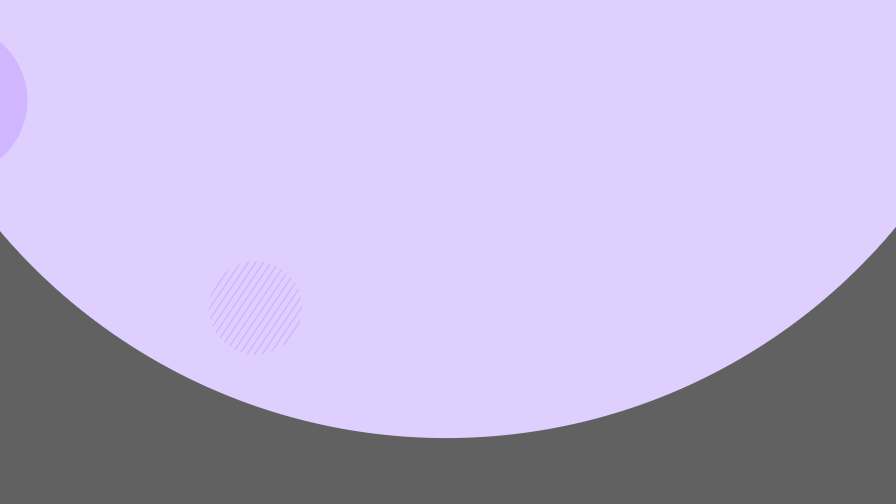
Give the GLSL for this background, as a WebGL 2 fragment shader.

```glsl
#version 300 es
precision highp float;
// A large lavender disc hangs over a grey ground, with a darker disc cut off
// by the left edge and a small disc of slanted hatching near the bottom.
// Every shape is a signed distance turned into smooth coverage.

uniform vec2 u_resolution;
out vec4 fragColor;

const vec3 GREY = vec3(0.38);
const vec3 LAVENDER = vec3(0.873, 0.812, 1.0);
const vec3 VIOLET = vec3(0.81, 0.715, 1.0);

// Signed distance to a circle, negative inside.
float circle(vec2 p, vec2 center, float radius) {
    return length(p - center) - radius;
}

// Signed distance to parallel lines rising at the given angle.
float stripes(vec2 p, float angle, float spacing, float halfWidth) {
    float across = dot(p, vec2(sin(angle), -cos(angle)));
    float offset = (fract(across / spacing + 0.5) - 0.5) * spacing;
    return abs(offset) - halfWidth;
}

// Coverage of a shape, softened over one pixel.
float coverage(float dist, float pixel) {
    return clamp(0.5 - dist / pixel, 0.0, 1.0);
}

void main() {
    // Canvas height is one unit.
    vec2 p = gl_FragCoord.xy / u_resolution.y;
    float pixel = 1.0 / u_resolution.y;

    // Large disc over the ground
    float bigDisc = circle(p, vec2(0.8854, 1.2905), 1.1597);
    vec3 color = mix(GREY, LAVENDER, coverage(bigDisc, pixel));

    // Solid disc at the left edge
    float sideDisc = circle(p, vec2(-0.0958, 0.801), 0.1502);
    color = mix(color, VIOLET, coverage(sideDisc, pixel));

    // Hatched disc: lines clipped by a circle
    vec2 hatchCenter = vec2(0.507, 0.389);
    float hatchDisc = circle(p, hatchCenter, 0.0926);
    float lines = stripes(p - hatchCenter, radians(56.0), 0.0125, 0.0015);
    float hatch = coverage(hatchDisc, pixel) * coverage(lines, pixel);
    color = mix(color, VIOLET, hatch);

    fragColor = vec4(color, 1.0);
}
```
